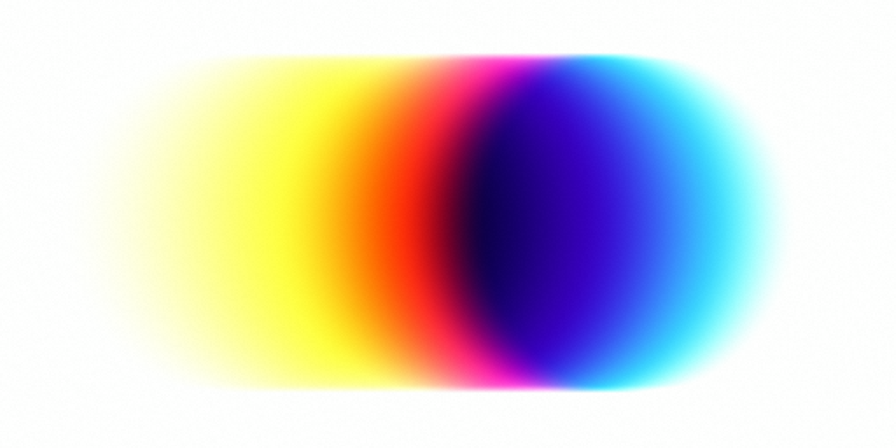
A Shadertoy shader for this background:

```glsl
const vec3 PAPER = vec3(0.994, 0.998, 0.994);
const float CENTER_Y = 0.5025;
const vec2 DISC_RADII = vec2(0.346, 0.381);
const float RIM_SOFTNESS = 0.11;

// Horizontal span over which the disc is smeared, per colour channel
const vec3 SMEAR_START = vec3(1.234, 0.951, 0.474);
const vec3 SMEAR_END = vec3(1.437, 1.359, 1.211);

// Red absorption falls from the dark core towards the blue side
const float CORE_ABSORPTION = 0.95;
const float BLUE_ABSORPTION = 0.78;
const vec2 CORE_FADE = vec2(0.72, 1.0);

const float GRAIN_AMOUNT = 0.010;
const float GRAIN_DENSITY = 256.0;

float hash(vec2 p) {
    return fract(sin(dot(p, vec2(127.1, 311.7))) * 43758.5453);
}

// Share of the smeared disc centres lying left of x
vec3 smearShare(float x) {
    return smoothstep(SMEAR_START, SMEAR_END, vec3(x));
}

// Half width of the disc at height y, with a softened rim
float halfChord(float y) {
    float v = (y - CENTER_Y) / DISC_RADII.y;
    float inside = max(1.0 - v * v, 0.0);
    return DISC_RADII.x * sqrt(inside * smoothstep(0.0, RIM_SOFTNESS, inside));
}

void mainImage(out vec4 fragColor, in vec2 fragCoord) {
    vec2 p = fragCoord / iResolution.y;
    p.x += 1.0 - 0.5 * iResolution.x / iResolution.y;

    // Coverage by all discs whose centres lie within one chord of this point
    float chord = halfChord(p.y);
    vec3 coverage = smearShare(p.x + chord) - smearShare(p.x - chord);

    // Each channel is absorbed by its own smear
    float coreFade = smoothstep(CORE_FADE.x, CORE_FADE.y, p.x - chord);
    float redAbsorption = mix(CORE_ABSORPTION, BLUE_ABSORPTION, coreFade);
    vec3 color = PAPER * (1.0 - coverage * vec3(redAbsorption, 1.0, 1.0));

    // Fine grain
    float grain = hash(floor(p * GRAIN_DENSITY)) - 0.5;
    color += GRAIN_AMOUNT * grain;

    fragColor = vec4(clamp(color, 0.0, 1.0), 1.0);
}
```
